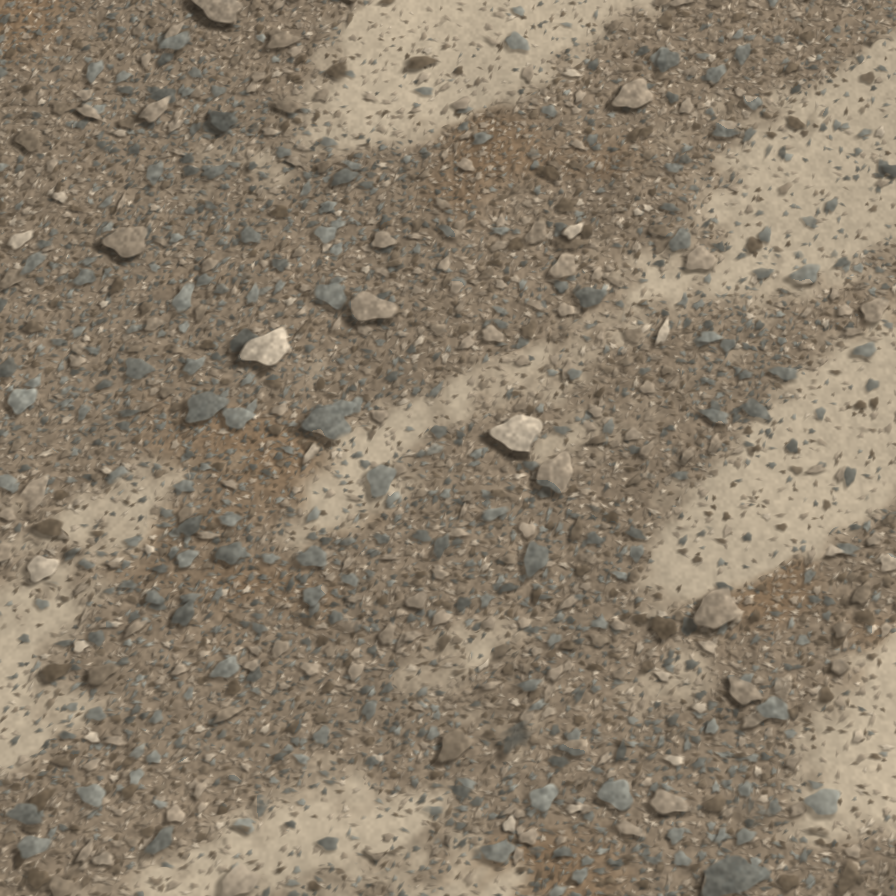
Write a Shadertoy shader that draws this texture.

```glsl
const vec3 SAND = vec3(0.735, 0.675, 0.580);
const vec3 EARTH = vec3(0.535, 0.475, 0.400);
const vec3 RUST = vec3(0.510, 0.415, 0.315);
const vec3 SLATE = vec3(0.435, 0.445, 0.420);
const vec3 TAN = vec3(0.640, 0.580, 0.500);
const vec3 PALE = vec3(0.780, 0.720, 0.630);
const vec3 UMBER = vec3(0.390, 0.340, 0.275);
const vec3 SHADOW = vec3(0.150, 0.130, 0.105);
const float DRIFT_ANGLE = 0.50;    // direction of the sand drifts
const float DRIFT_PERIOD = 0.32;   // distance between drifts
const float DRIFT_PHASE = 0.28;
const float STONE_ANGLE = 0.40;    // mean direction of the stones
const float PERSPECTIVE = 0.35;    // shrinking towards the top
const float SOFTNESS = 0.0012;     // edge blur in canvas units
const float SMALLEST_CELL = 0.009;
const float CELL_GROWTH = 1.75;
const int LAYERS = 5;
const vec2 LIGHT = vec2(0.75, 0.66);
const float TAU = 6.28318;

vec3 hash3(ivec3 key) {
    uvec3 v = uvec3(key) * 1664525u + 1013904223u;
    v.x += v.y * v.z; v.y += v.z * v.x; v.z += v.x * v.y;
    v ^= v >> 16u;
    v.x += v.y * v.z; v.y += v.z * v.x; v.z += v.x * v.y;
    return vec3(v >> 8u) / 16777216.0;
}

float noise(vec2 p, int seed) {
    ivec2 i = ivec2(floor(p));
    vec2 f = smoothstep(0.0, 1.0, fract(p));
    float a = hash3(ivec3(i, seed)).x;
    float b = hash3(ivec3(i + ivec2(1, 0), seed)).x;
    float c = hash3(ivec3(i + ivec2(0, 1), seed)).x;
    float d = hash3(ivec3(i + ivec2(1, 1), seed)).x;
    return mix(mix(a, b, f.x), mix(c, d, f.x), f.y);
}

float fbm(vec2 p, int seed) {
    float sum = 0.0, weight = 0.516;
    for (int i = 0; i < 5; i++) {
        sum += weight * noise(p, seed + i);
        p = mat2(1.6, 1.2, -1.2, 1.6) * p;
        weight *= 0.5;
    }
    return sum;
}

mat2 rotation(float angle) {
    return mat2(cos(angle), -sin(angle), sin(angle), cos(angle));
}

// Sand share: oblique broken drifts with ragged edges
float sandCover(vec2 p) {
    vec2 along = rotation(DRIFT_ANGLE) * p;
    float band = cos(TAU * (along.y - DRIFT_PHASE) / DRIFT_PERIOD);
    float ragged = fbm(along * vec2(3.0, 6.5), 11) - 0.5;
    float speckle = noise(p * 45.0, 23) - 0.5;
    float field = 0.15 * band + 1.45 * ragged + 0.13 * speckle + 0.10 * (p.y - 0.5);
    return smoothstep(-0.04, 0.20, field);
}

// Signed distance to an angular, flattened stone
float stoneDistance(vec2 q, float radius, float squash, float phase) {
    q.y /= squash;
    float a = atan(q.y, q.x);
    float wobble = 1.0 + 0.13 * cos(3.0 * a + phase) + 0.08 * cos(5.0 * a - 2.0 * phase);
    return (length(q) * wobble - radius) * squash;
}

vec3 stoneColour(float pick, float slatePick, float slateShare) {
    vec3 c = mix(UMBER, TAN, smoothstep(0.0, 0.65, pick));
    c = mix(c, PALE, smoothstep(0.82, 0.95, pick));
    return mix(c, SLATE * (0.8 + 0.4 * pick), 0.85 * step(slatePick, slateShare));
}

// One layer of stones on a jittered grid, each with a dropped shadow
vec3 scatterStones(vec3 colour, vec2 p, int layer, float sand, float slateShare, float blur) {
    float size = float(layer) / float(LAYERS - 1);
    float cell = SMALLEST_CELL * pow(CELL_GROWTH, float(layer));
    float density = mix(mix(0.85, 0.30, size), mix(0.22, 0.13, size), sand);
    float mottle = 0.22 * (noise(p * 150.0, 41) - 0.5);
    for (int k = 0; k < 9; k++) {
        ivec2 id = ivec2(floor(p / cell)) + ivec2(k % 3 - 1, k / 3 - 1);
        vec3 place = hash3(ivec3(id, 100 + layer));
        vec3 shape = hash3(ivec3(id, 200 + layer));
        vec3 look = hash3(ivec3(id, 300 + layer));
        float present = smoothstep(place.z - 0.03, place.z + 0.03, density);
        float radius = cell * mix(0.18, 0.44, pow(shape.x, 1.0 + 1.5 * size));
        float squash = mix(0.38, 0.80, shape.y);
        mat2 turn = rotation(STONE_ANGLE + 1.8 * (shape.z - 0.5));
        vec2 offset = p - (vec2(id) + 0.2 + 0.6 * place.xy) * cell;
        float dropped = stoneDistance(turn * (offset + LIGHT * radius * 0.38), radius, squash, TAU * look.z);
        float shade = 1.0 - smoothstep(-blur, blur + 0.15 * radius, dropped);
        colour = mix(colour, SHADOW, shade * present * mix(0.32, 0.75, size * look.y));
        float edge = stoneDistance(turn * offset, radius, squash, TAU * look.z);
        float body = 1.0 - smoothstep(-blur, blur, edge);
        float facing = clamp(dot(offset, LIGHT) / radius, -1.0, 1.0);
        vec3 stone = stoneColour(look.x, look.y, slateShare + 0.25 * size);
        colour = mix(colour, stone * (1.0 + 0.16 * facing + mottle), body * present * 0.88);
    }
    return colour;
}

void mainImage(out vec4 fragColor, in vec2 fragCoord) {
    float span = min(iResolution.x, iResolution.y);
    vec2 uv = fragCoord / span;
    float depth = 1.0 + PERSPECTIVE * uv.y;
    vec2 ground = vec2((uv.x - 0.5) * depth, uv.y * (1.0 + 0.5 * PERSPECTIVE * uv.y)) + 3.0;
    float blur = SOFTNESS + 0.5 * depth / span;
    // Bare soil, then stones from grit to rocks
    float sand = sandCover(uv);
    float rust = smoothstep(0.50, 0.72, fbm(uv * vec2(3.5, 6.0), 53));
    vec3 colour = mix(mix(EARTH, RUST, 0.7 * rust), SAND, sand);
    float slateShare = 0.08 + 0.40 * smoothstep(0.35, 0.70, fbm(uv * 5.0, 67));
    for (int i = 0; i < LAYERS; i++) colour = scatterStones(colour, ground, i, sand, slateShare, blur);
    // Fine grain and broad tone
    float grain = noise(ground * 110.0, 71) + noise(ground * 230.0, 73) - 1.0;
    colour *= 1.0 + mix(0.17, 0.08, sand) * grain + 0.16 * (fbm(uv * 9.0, 79) - 0.5);
    fragColor = vec4(clamp(colour, 0.0, 1.0), 1.0);
}
```
